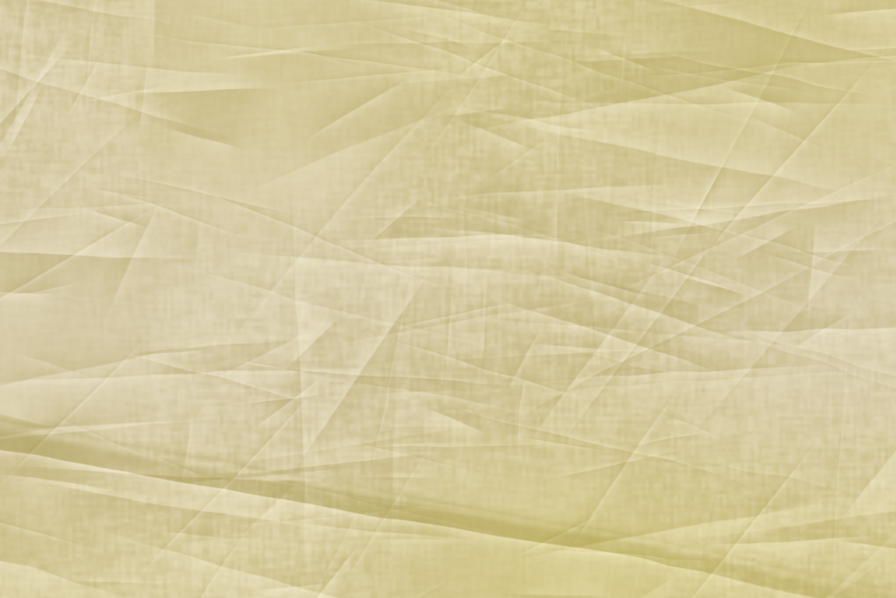
A WebGL 2 fragment shader for this texture:

```glsl
#version 300 es
precision highp float;
// Crumpled cream cloth: scattered straight creases, each lit on one flank and
// shaded on the other, are summed with broad folds, soft mottling and a fine
// weave; the resulting shade picks a colour between dark, middle and light.

uniform vec2 u_resolution;
out vec4 fragColor;

const vec3 DARK = vec3(0.725, 0.67, 0.42);
const vec3 MIDDLE = vec3(0.842, 0.797, 0.627);
const vec3 LIGHT = vec3(0.94, 0.915, 0.80);
const int CREASES = 210;
const float CREASE_GAIN = 0.62;
const float EDGE = 0.0022;       // softness of a crease line
const float MOTTLE_GAIN = 0.85;
const float WEAVE_GAIN = 0.34;
const float GRAIN_GAIN = 0.20;
const float THREADS = 170.0;     // threads per canvas height
const float FOLD_SLOPE = -0.178; // long fold across the lower part
const float FOLD_START = 0.252;

vec4 hash4(float n) {
  vec4 p = fract(n * vec4(0.1031, 0.1030, 0.0973, 0.1099));
  p += dot(p, p.wzxy + 33.33);
  return fract((p.xxyz + p.yzzw) * p.zywx);
}

float hash(vec2 cell) {
  vec3 p = fract(cell.xyx * 0.1031);
  p += dot(p, p.yzx + 33.33);
  return fract((p.x + p.y) * p.z);
}

float noise(vec2 p) {
  vec2 i = floor(p), f = fract(p);
  f = f * f * (3.0 - 2.0 * f);
  return mix(mix(hash(i), hash(i + vec2(1, 0)), f.x),
             mix(hash(i + vec2(0, 1)), hash(i + vec2(1, 1)), f.x), f.y);
}

float fbm(vec2 p) {
  float sum = 0.0, gain = 0.5;
  for (int i = 0; i < 4; i++) {
    sum += gain * (noise(p) - 0.5);
    p = mat2(1.6, 1.2, -1.2, 1.6) * p + 7.3;
    gain *= 0.5;
  }
  return sum;
}

// Bright where d > 0, dark where d < 0, fading away from the line.
float flanks(float d, float width) {
  float lit = exp(-max(d, 0.0) / (0.6 * width));
  float shaded = -0.65 * exp(min(d, 0.0) / width);
  return mix(shaded, lit, smoothstep(-EDGE, EDGE, d));
}

// Mostly flat creases, some rising diagonals, a few faint uprights.
float crease(vec2 p, float id, float aspect) {
  vec4 a = hash4(id + 3.0), b = hash4(id + 211.0);
  float angle = -0.10 + 0.60 * (a.z - 0.5);
  float strength = mix(0.35, 1.0, b.x);
  if (a.w > 0.68) angle = mix(0.40, 1.15, a.z);
  if (a.w > 0.87) { angle = mix(1.35, 1.65, a.z); strength *= 0.6; }
  vec2 dir = vec2(cos(angle), sin(angle));
  vec2 q = p - vec2(a.x * aspect, a.y);
  float along = dot(q, dir), across = dot(q, vec2(-dir.y, dir.x));
  float halfLength = mix(0.07, 0.42, b.y * b.y);
  float taper = smoothstep(0.0, 0.7, 1.0 - abs(along) / halfLength);
  float width = mix(0.005, 0.055, b.z * b.z * b.z) * (0.35 + 0.65 * taper);
  float facing = b.w < 0.6 ? -1.0 : 1.0;
  return strength * taper * flanks(across * facing, width);
}

// Shaded band with a crisp bright lower rim and a thinner band above it.
float longFold(vec2 p) {
  float d = p.y - FOLD_START - FOLD_SLOPE * p.x;
  float thickness = 0.036 - 0.008 * p.x;
  float band = smoothstep(-EDGE, EDGE, d)
             * (1.0 - smoothstep(0.65 * thickness, 1.2 * thickness, d));
  float rim = exp(-max(-d, 0.0) / 0.009) * smoothstep(EDGE, -EDGE, d);
  float upper = d - 0.050 + 0.012 * p.x;
  float second = exp(-abs(upper) / 0.006);
  float fade = 1.0 - 0.4 * smoothstep(0.7, 1.4, p.x);
  return fade * (-0.85 * band + 0.75 * rim - 0.45 * second);
}

// Short crossed threads.
float weave(vec2 p) {
  float warp = noise(p * vec2(THREADS, THREADS * 0.22)) - 0.5;
  float weft = noise(p.yx * vec2(THREADS, THREADS * 0.22) + 51.0) - 0.5;
  return warp + weft;
}

void main() {
  vec2 p = gl_FragCoord.xy / u_resolution.y;
  float aspect = u_resolution.x / u_resolution.y;

  // Slight bending keeps the creases from being ruler-straight.
  vec2 bent = p + 0.018 * (vec2(noise(p * 3.1), noise(p * 3.7 + 19.0)) - 0.5)
                + 0.005 * (noise(p * 16.0) - 0.5);
  float creases = 0.0;
  for (int i = 0; i < CREASES; i++) creases += crease(bent, float(i), aspect);

  float shade = CREASE_GAIN * creases + longFold(bent);
  shade += MOTTLE_GAIN * fbm(bent * vec2(2.4, 4.5) + 4.0);
  float worn = 0.4 + 0.6 * smoothstep(0.3, 0.7, noise(p * 2.3 + 31.0));
  shade += worn * (WEAVE_GAIN * weave(p)
                 + GRAIN_GAIN * (noise(p * THREADS * 0.9 + 83.0) - 0.5));
  shade /= 1.0 + 0.30 * abs(shade);

  vec3 colour = mix(MIDDLE, shade < 0.0 ? DARK : LIGHT, min(abs(shade), 1.2));
  // Warm and cool patches, yellower towards the bottom.
  colour.b += 0.07 * (noise(p * 2.1 + 11.0) - 0.5);
  colour.b -= 0.03 * (1.0 - smoothstep(0.05, 0.35, p.y));
  fragColor = vec4(clamp(colour, 0.0, 1.0), 1.0);
}
```
